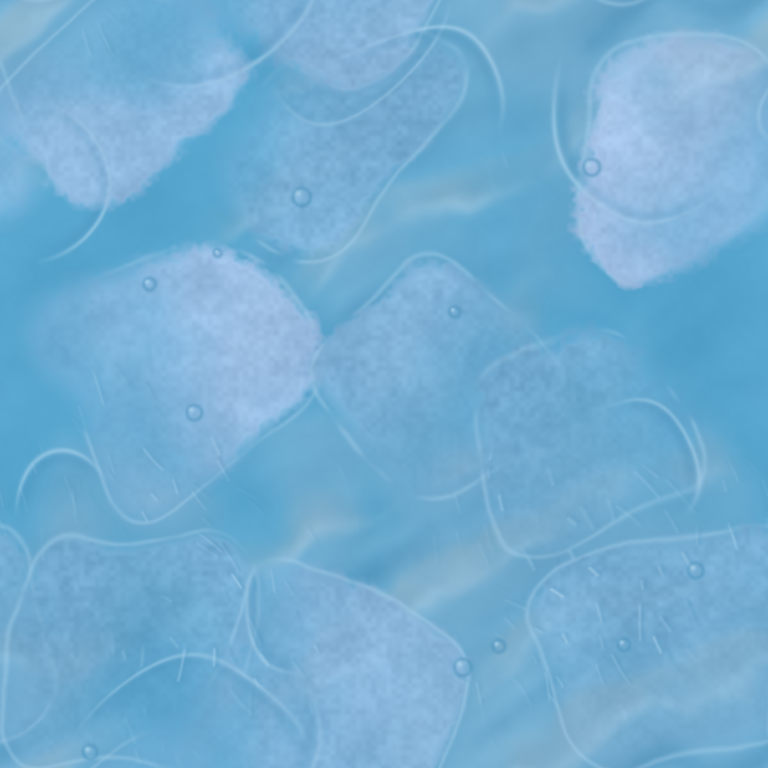
Write a WebGL 2 fragment shader that draws this texture.

```glsl
#version 300 es
precision highp float;
precision highp int;
// Frosted ice blocks in clear blue water: rounded boxes scattered on a wrapped
// grid lie over wavy refraction bands, then arcs, scratches and bubbles on top.
// Every grid, sine and noise repeats a whole number of times, so it tiles.

#define BLOCKS 3.0
#define ARCS 4.0
#define SCRATCHES 22.0
#define BUBBLES 11.0
#define WARP 0.016
#define GRAIN 0.085
#define DEEP vec3(0.335, 0.645, 0.805)
#define MID vec3(0.45, 0.68, 0.815)
#define SHADOW vec3(0.30, 0.575, 0.74)
#define GLINT vec3(0.66, 0.82, 0.92)
#define FROST vec3(0.67, 0.775, 0.92)
#define WARM vec3(0.58, 0.70, 0.77)

uniform vec2 u_resolution;
out vec4 fragColor;

const float TAU = 6.28318;

// Three random values for a cell of a grid that wraps after `period` cells
vec3 hash(vec2 cell, vec2 period, int seed) {
  uvec3 v = uvec3(ivec3(ivec2(mod(cell + 0.5, period)), seed));
  v = v * 1664525u + 1013904223u;
  v.x += v.y * v.z; v.y += v.z * v.x; v.z += v.x * v.y;
  v ^= v >> 16u;
  v.x += v.y * v.z; v.y += v.z * v.x; v.z += v.x * v.y;
  return vec3(v >> 8u) / 16777216.0;
}

float noise(vec2 p, vec2 period, int seed) {
  vec2 i = floor(p), f = p - i;
  f = f * f * (3.0 - 2.0 * f);
  float a = hash(i, period, seed).x, b = hash(i + vec2(1, 0), period, seed).x;
  float c = hash(i + vec2(0, 1), period, seed).x, d = hash(i + 1.0, period, seed).x;
  return mix(mix(a, b, f.x), mix(c, d, f.x), f.y);
}

float fbm(vec2 uv, float period, int seed) {
  float sum = 0.0, amp = 0.53;
  for (int i = 0; i < 4; i++) {
    sum += amp * noise(uv * period, vec2(period), seed + i);
    period *= 2.0;
    amp *= 0.5;
  }
  return sum;
}

vec2 rotate(vec2 p, float a) {
  float c = cos(a), s = sin(a);
  return vec2(c * p.x + s * p.y, c * p.y - s * p.x);
}

float roundBox(vec2 p, vec2 halfSize, float radius) {
  vec2 q = abs(p) - halfSize + radius;
  return length(max(q, 0.0)) + min(max(q.x, q.y), 0.0) - radius;
}

float line(float d, float width) { return exp(-d * d / (width * width)); }

void main() {
  vec2 uv = gl_FragCoord.xy / u_resolution;
  vec2 wave = sin(TAU * (2.0 * uv.yx + vec2(uv.x, -uv.y)) + vec2(0.7, 2.1))
            + 0.5 * sin(TAU * (vec2(3.0, 4.0) * uv.yx - 2.0 * uv) + vec2(4.0, 1.3));
  vec2 p = uv + WARP * wave;
  float cloud = fbm(p, 3.0, 10), detail = fbm(uv, 11.0, 20), patches = fbm(uv, 5.0, 30);
  float grain = 0.5 * noise(uv * 70.0, vec2(70), 40) + 0.5 * noise(uv * 150.0, vec2(150), 41) - 0.5;

  // Water with slanted refraction bands
  vec3 col = mix(DEEP, MID, smoothstep(0.40, 0.66, cloud));
  float across = p.x - 2.0 * p.y, along = 2.0 * p.x + p.y;
  float phase = TAU * 3.0 * across + 9.0 * cloud + 1.5 * detail;
  float streak = noise(vec2(16.0 * across, 3.0 * along), vec2(16, 3), 50);
  float banded = smoothstep(0.44, 0.62, patches * 0.5 + cloud * 0.5);
  col = mix(col, WARM, 0.55 * banded * smoothstep(0.1, 0.95, sin(phase)));
  col = mix(col, SHADOW, 0.5 * banded * pow(0.5 + 0.5 * sin(phase + 2.6), 6.0));
  col = mix(col, GLINT, 0.45 * banded * pow(0.5 + 0.5 * sin(phase - 0.9), 20.0));
  col += 0.05 * (streak - 0.5) * (0.3 + banded) + 0.05 * (detail - 0.5);

  // Ice blocks: cloudy on one side, clear on the other, with a thin rim
  float ice = 0.0;
  for (int k = 0; k < 9; k++) {
    vec2 cell = floor(p * BLOCKS) + vec2(k % 3, k / 3) - 1.0;
    vec3 place = hash(cell, vec2(BLOCKS), 1), shape = hash(cell, vec2(BLOCKS), 2);
    vec2 id = floor(mod(cell + 0.5, BLOCKS));
    float white = fract(0.618 * (id.x + BLOCKS * id.y) + 0.05);
    vec2 size = mix(vec2(0.10, 0.12), vec2(0.16, 0.19), shape.xy);
    vec2 q = rotate(p - (cell + 0.25 + 0.5 * place.xy) / BLOCKS, TAU * place.z);
    float d = roundBox(q, size, 0.065) + 0.012 * (detail - 0.5);
    float side = smoothstep(-0.9, 0.7, q.x / size.x + 2.5 * (patches - 0.5));
    float soft = mix(0.028, 0.010, side);
    float body = smoothstep(soft, -soft, d + 0.03 * (detail - 0.5) + 0.02 * grain);
    float cover = body * mix(0.30, 0.93, side);
    vec3 tint = mix(vec3(0.45, 0.67, 0.82), FROST, white * white);
    float rim = smoothstep(0.38, 0.62, cloud + 0.4 * (streak - 0.5));
    col = mix(col, SHADOW, 0.30 * rim * exp(-max(d, 0.0) / 0.014) * (1.0 - body));
    col = mix(col, tint + 0.10 * (detail - 0.5), cover);
    col = mix(col, GLINT, 0.38 * rim * line(d - 0.004, 0.0035));
    ice = max(ice * (1.0 - 0.5 * cover), cover);
  }
  col += GRAIN * grain * (0.12 + ice);

  // Curved edges of clear ice: a pale line with a shade on its inner side
  for (int k = 0; k < 9; k++) {
    vec2 cell = floor(p * ARCS) + vec2(k % 3, k / 3) - 1.0;
    vec3 place = hash(cell, vec2(ARCS), 3), shape = hash(cell, vec2(ARCS), 4);
    vec2 q = p - (cell + place.xy) / ARCS;
    float r = mix(0.07, 0.19, shape.x), d = length(q) - r;
    float span = smoothstep(0.25, 0.95, dot(q, rotate(vec2(1, 0), TAU * shape.y)) / (r + d + 1e-4));
    span *= step(0.35, place.z) * (1.0 - 0.5 * ice);
    col = mix(col, SHADOW, 0.38 * span * line(d + 0.009, 0.008));
    col = mix(col, GLINT, 0.60 * span * line(d, 0.0032));
  }

  // Short scratches in clusters, mostly leaning the same way
  float cluster = smoothstep(0.50, 0.64, fbm(uv, 4.0, 60)) * (0.4 + 0.6 * ice);
  for (int k = 0; k < 9; k++) {
    vec2 cell = floor(p * SCRATCHES) + vec2(k % 3, k / 3) - 1.0;
    vec3 place = hash(cell, vec2(SCRATCHES), 5), shape = hash(cell, vec2(SCRATCHES), 6);
    vec2 q = rotate(p - (cell + place.xy) / SCRATCHES, 2.05 + 0.8 * (shape.x - 0.5));
    q.x -= clamp(q.x, -1.0, 1.0) * 0.0;
    float reach = mix(0.004, 0.021, shape.y);
    float d = length(vec2(max(abs(q.x) - reach, 0.0), q.y));
    col = mix(col, SHADOW, 0.22 * cluster * line(length(vec2(max(abs(q.x) - reach, 0.0), q.y + 0.004)), 0.003));
    col = mix(col, GLINT, 0.65 * cluster * place.z * line(d, 0.0021));
  }

  // A few round bubbles: dark ring, bright spot
  for (int k = 0; k < 9; k++) {
    vec2 cell = floor(uv * BUBBLES) + vec2(k % 3, k / 3) - 1.0;
    vec3 place = hash(cell, vec2(BUBBLES), 7), shape = hash(cell, vec2(BUBBLES), 8);
    vec2 q = uv - (cell + place.xy) / BUBBLES;
    float r = mix(0.004, 0.012, shape.x), shown = step(0.88, place.z);
    col = mix(col, SHADOW, 0.5 * shown * line(length(q) - r, 0.003));
    col = mix(col, GLINT, 0.8 * shown * line(length(q - 0.4 * r * vec2(-1, 1)), 0.4 * r));
  }
  fragColor = vec4(clamp(col, 0.0, 1.0), 1.0);
}
```
